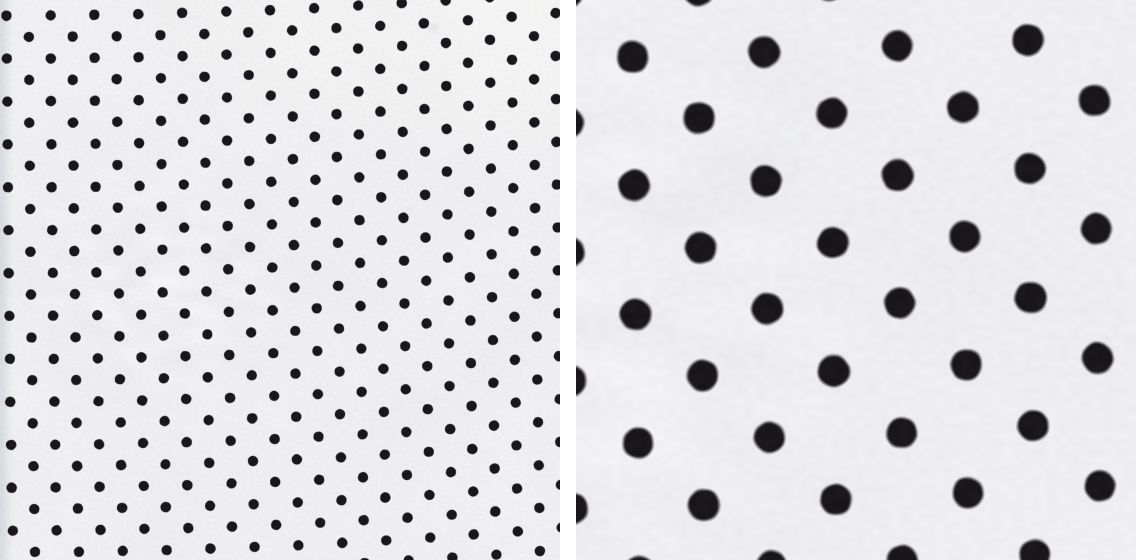
Left: the whole. Right: its middle third, enlarged.
Reproduce this pattern procedurally as a Shadertoy shader.

```glsl
// Staggered black polka dots on softly wrinkled white cotton, bowed towards one side.

vec2 hash2(vec2 p) {
    vec3 h = fract(p.xyx * vec3(0.1031, 0.1030, 0.0973));
    h += dot(h, h.yzx + 33.33);
    return fract((h.xx + h.yz) * h.zy);
}

vec2 gradientAt(vec2 cell) {
    float angle = 6.2832 * hash2(cell).x;
    return vec2(cos(angle), sin(angle));
}

float gradientNoise(vec2 p) {
    vec2 i = floor(p), f = fract(p);
    vec2 u = f * f * f * (f * (f * 6.0 - 15.0) + 10.0);
    vec2 e = vec2(0.0, 1.0);
    float low = mix(dot(gradientAt(i), f), dot(gradientAt(i + e.yx), f - e.yx), u.x);
    float high = mix(dot(gradientAt(i + e), f - e), dot(gradientAt(i + 1.0), f - 1.0), u.x);
    return mix(low, high, u.y);
}

float fbm(vec2 p) {
    float sum = 0.0, amplitude = 0.5;
    for (int k = 0; k < 4; k++) {
        sum += amplitude * gradientNoise(p);
        p = p * 2.03 + 17.0;
        amplitude *= 0.5;
    }
    return sum;
}

// Signed distance to the nearest dot; p runs down from the upper left.
float dotDistance(vec2 p) {
    // Straighten the stretched cloth.
    vec2 q = p - vec2((0.0046 + 0.0072 * p.y) * p.y, -0.0436 * p.x * p.x);

    // Every other column drops by half a pitch.
    vec2 pitch = vec2(0.03922, 0.07663);
    q -= vec2(0.0117, 0.0280);
    float column = round(q.x / pitch.x);
    float drop = 0.5 * mod(column, 2.0);
    float row = round(q.y / pitch.y - drop);
    vec2 d = q - pitch * vec2(column, row + drop);

    // Undo the local shear so that the dots stay round.
    d.y -= 0.0872 * p.x * d.x;
    d.x += (0.0046 + 0.0144 * p.y) * d.y;

    vec2 variation = hash2(vec2(column, row) + 40.0) - 0.5;
    d += 0.0008 * variation;
    float wobble = 0.0007 * gradientNoise(p * 130.0);
    return length(d) - 0.0092 - 0.0003 * variation.x + wobble;
}

vec3 cloth(vec2 p) {
    vec3 color = vec3(0.932, 0.933, 0.941);

    // Warm light at the top, blue shade along the left edge.
    color += vec3(0.022, 0.020, 0.010) * (1.0 - smoothstep(0.0, 0.4, p.y)) * p.x;
    color -= vec3(0.09, 0.07, 0.05) * (1.0 - smoothstep(0.0, 0.025, p.x));

    // Broad unevenness, local creases and woven grain.
    vec2 fromCrease = p - vec2(0.28, 0.50);
    float crease = exp(-28.0 * dot(fromCrease, fromCrease));
    color += 0.018 * fbm(p * 5.0);
    color += 0.045 * crease * gradientNoise(vec2(p.x + p.y, p.y - 0.4 * p.x) * vec2(12.0, 28.0));
    color += 0.018 * gradientNoise(p * vec2(150.0, 190.0));

    // Faint smudge.
    float smudge = length((p - vec2(0.775, 0.049)) * vec2(1.0, 1.4));
    return color - 0.05 * exp(-9000.0 * smudge * smudge);
}

void mainImage(out vec4 fragColor, in vec2 fragCoord) {
    vec2 p = vec2(fragCoord.x, iResolution.y - fragCoord.y) / iResolution.y;
    float soft = max(0.0015, 0.8 / iResolution.y);
    float ink = 1.0 - smoothstep(-soft, soft, dotDistance(p));
    vec3 inkColor = vec3(0.10, 0.09, 0.11) + 0.02 * gradientNoise(p * 160.0);
    fragColor = vec4(mix(cloth(p), inkColor, ink), 1.0);
}
```
